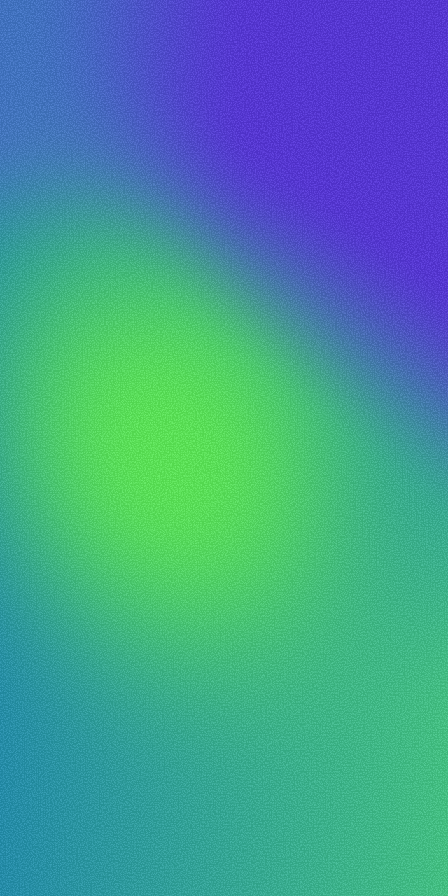
Give the GLSL for this background, as a Shadertoy shader.

```glsl
vec2 hash2(vec2 cell) {
    vec2 k = vec2(dot(cell, vec2(127.1, 311.7)), dot(cell, vec2(269.5, 183.3)));
    return fract(sin(k) * 43758.545);
}

// Cellular noise: distance to the nearest jittered point
float cellular(vec2 q) {
    vec2 cell = floor(q), local = fract(q);
    float nearest = 2.0;
    for (int j = -1; j <= 1; j++) {
        for (int i = -1; i <= 1; i++) {
            vec2 offset = vec2(i, j);
            nearest = min(nearest, length(offset + hash2(cell + offset) - local));
        }
    }
    return nearest;
}

// Soft ellipse with a flat core, falling to one half at its radii
float softEllipse(vec2 p, vec2 center, vec2 axis, vec2 radii) {
    vec2 d = p - center;
    vec2 turned = vec2(dot(d, axis), dot(d, vec2(axis.y, -axis.x)));
    return exp2(-pow(length(turned / radii), 2.6));
}

void mainImage(out vec4 fragColor, in vec2 fragCoord) {
    // Width spans 0 to 1; depth runs from 0 at the top to 2 at the bottom
    vec2 uv = fragCoord / iResolution.xy;
    vec2 p = vec2(uv.x, 2.0 - 2.0 * uv.y);

    vec3 teal = vec3(0.14, 0.54, 0.65);
    vec3 seaGreen = vec3(0.26, 0.74, 0.50);
    vec3 blue = vec3(0.25, 0.44, 0.74);
    vec3 violet = vec3(0.33, 0.21, 0.81);
    vec3 lime = vec3(0.35, 0.87, 0.33);

    // Teal to sea green across the base, blue towards the top
    float warmth = p.x * mix(0.5, 1.0, smoothstep(1.0, 1.65, p.y));
    vec3 color = mix(teal, seaGreen, warmth);
    color = mix(color, blue, smoothstep(0.62, 0.30, p.y));

    // Lime glow
    color = mix(color, lime, softEllipse(p, vec2(0.38, 1.01), vec2(0.42, 0.908), vec2(0.43, 0.33)));

    // Violet corner above a sloping soft edge
    float slope = p.y - 0.15 - 0.75 * p.x;
    float corner = smoothstep(0.28, -0.28, slope) * smoothstep(0.03, 0.58, p.x);
    color = mix(color, violet, corner);

    // Sparse pale flecks on a slightly darkened ground
    float fleck = smoothstep(0.6, 0.05, cellular(p * 256.0));
    color += (fleck - 0.25) * vec3(0.085, 0.08, 0.10);

    fragColor = vec4(clamp(color, 0.0, 1.0), 1.0);
}
```
